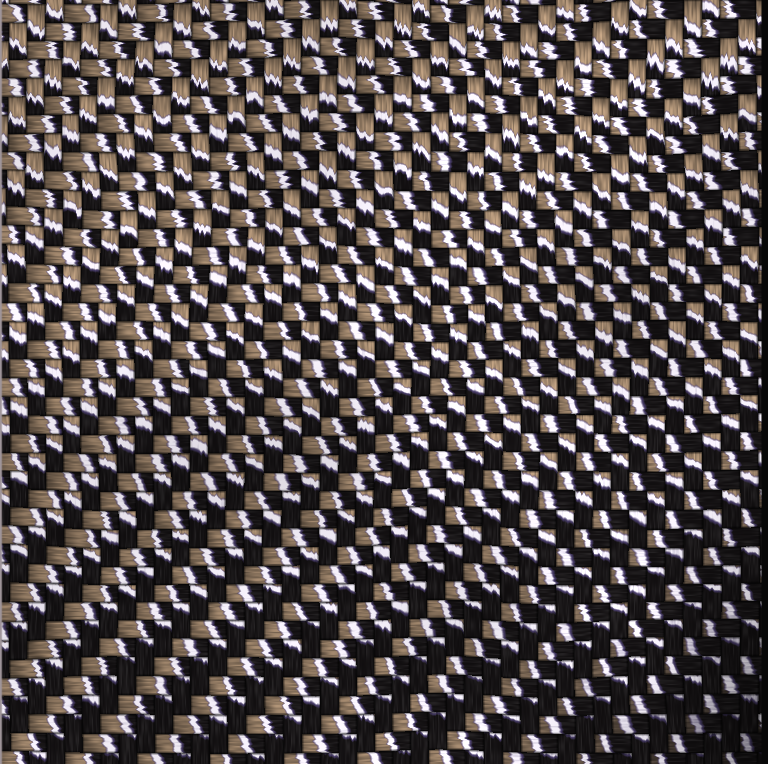
Write a WebGL 1 fragment shader that draws this texture.

```glsl
precision highp float;
// Woven carbon fibre: a 2/2 twill of dark tows with tan sheen and jagged white glints.
uniform vec2 u_resolution;

float hash(vec2 p) {
  return fract(sin(dot(p, vec2(127.1, 311.7))) * 43758.5453);
}

float noise(vec2 p) {
  vec2 i = floor(p), f = fract(p);
  f = f * f * (3.0 - 2.0 * f);
  return mix(mix(hash(i), hash(i + vec2(1.0, 0.0)), f.x),
             mix(hash(i + vec2(0.0, 1.0)), hash(i + vec2(1.0, 1.0)), f.x), f.y);
}

void main() {
  vec2 uv = gl_FragCoord.xy / u_resolution;

  // Tow grid, slightly uneven as in loose cloth
  vec2 grid = uv * vec2(42.0, 40.75) + vec2(-0.44, 0.37);
  grid += 0.3 * vec2(noise(uv * 7.0), noise(uv * 7.0 + 31.0)) - 0.15;
  vec2 cell = floor(grid), f = fract(grid);

  // Twill: each tow floats over two crossings, one row higher per column
  float k = mod(cell.y - cell.x + 2.0, 4.0);
  bool isWarp = k < 2.0;
  float along, across, glintAt;
  vec2 id;
  if (isWarp) {
    along = 1.0 - (k + f.y) * 0.5;
    across = f.x;
    id = vec2(cell.x, cell.y - k);
    glintAt = -0.1 + 0.8 * uv.y + 0.22 * (across - 0.5);
  } else {
    along = (3.0 - k + f.x) * 0.5;
    across = f.y;
    id = vec2(cell.x - 3.0 + k, cell.y) + 57.0;
    glintAt = 0.72 - 0.52 * uv.x + 0.2 * (0.5 - across);
  }

  // Fine fibres and a ragged glint, rougher toward the top
  float fibre = noise(vec2(across * 8.0, along * 1.6) + id * 17.0);
  float strand = noise(vec2(across * 14.0, along * 3.0) + id * 23.0);
  float rag = mix(0.12, 0.24, smoothstep(0.5, 1.0, uv.y));
  glintAt += rag * (fibre - 0.5) + 0.16 * (hash(id) - 0.5);
  float d = glintAt - along;

  // Lit side is tan, far side is black
  vec3 black = vec3(0.065, 0.055, 0.06) + 0.09 * strand * strand;
  vec3 tan_ = vec3(0.68, 0.57, 0.46) * (0.72 + 0.42 * strand);
  tan_ *= isWarp ? 1.0 : 0.88;
  tan_ *= 1.0 - 0.35 * smoothstep(0.25, 0.75, d);
  float corner = smoothstep(0.5, 1.0, uv.x) * smoothstep(0.45, 0.0, uv.y);
  vec3 color = mix(black, tan_, smoothstep(-0.04, 0.06, d) * (1.0 - 0.75 * corner));

  // White glint inside a violet fringe
  float width = 0.075 + 0.06 * hash(id + 9.0);
  float power = (1.0 - 0.5 * corner * hash(id + 5.0)) * (0.75 + 0.4 * strand);
  float fringe = 1.0 - smoothstep(width, width + 0.08, abs(d + 0.02));
  float core = 1.0 - smoothstep(width * 0.5, width + 0.03, abs(d));
  color = mix(color, vec3(0.3, 0.25, 0.45), fringe * 0.8);
  color = mix(color, vec3(0.96, 0.94, 0.98), clamp(core * power * 1.15, 0.0, 1.0));

  // Shadowed seams along the sides and under the ends of each float
  float side = smoothstep(-0.03, 0.13, min(across, 1.0 - across));
  float tip = smoothstep(-0.02, 0.07, min(along, 1.0 - along));
  color *= mix(0.3, 1.0, side * tip);

  // Broad uneven light
  color *= 0.9 + 0.2 * noise(uv * 5.0 + 12.0);
  color *= 1.0 - 0.35 * corner * smoothstep(0.8, 1.0, uv.x);

  // Cut edges: pale line at left, dark strip at right
  color = mix(vec3(0.62, 0.58, 0.6), color, smoothstep(0.001, 0.004, uv.x));
  color = mix(color, vec3(0.03), smoothstep(0.990, 0.993, uv.x));
  gl_FragColor = vec4(color, 1.0);
}
```
